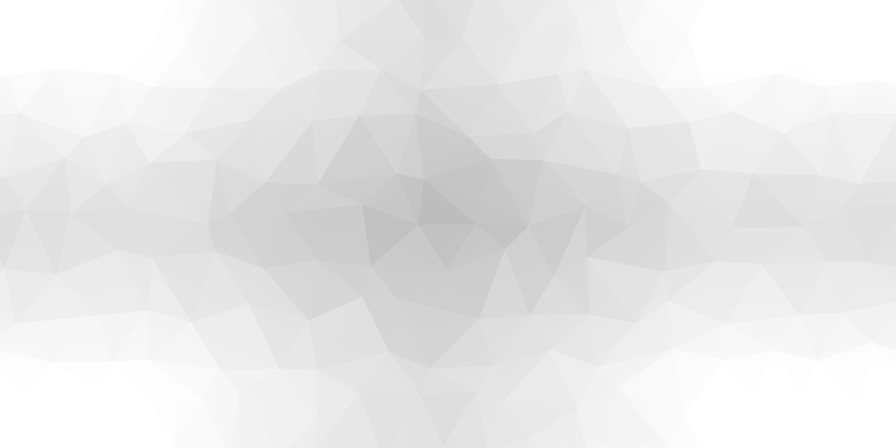
This background is drawn by a Shadertoy shader. Its source:

```glsl
const vec2 CELL = vec2(0.122, 0.103);   // mesh spacing, in canvas heights
const vec2 CENTER = vec2(0.965, 0.505); // darkest point
const vec2 REACH = vec2(0.62, 0.35);    // half widths of the two bands
const float BAND_DEPTH = 0.13;
const float JITTER = 0.62;
const float FACET_CONTRAST = 0.16;
const float FACET_FLATNESS = 0.8;

vec2 hash22(vec2 p) {
    vec3 q = fract(p.xyx * vec3(0.1031, 0.1030, 0.0973));
    q += dot(q, q.yzx + 33.33);
    return fract((q.xx + q.yz) * q.zy);
}

// Two crossing bands, each fading linearly from its axis
float bandShade(vec2 p) {
    vec2 bands = max(1.0 - abs(p - CENTER) / REACH, 0.0);
    return BAND_DEPTH * (bands.x + bands.y);
}

// Staggered grid point with random displacement
vec2 meshVertex(vec2 id) {
    vec2 stagger = vec2(0.5 * mod(id.y, 2.0), 0.0);
    vec2 offset = JITTER * (hash22(id + 41.0) - 0.5);
    return (id + stagger + offset) * CELL;
}

// Signed distance to the line a-b, negative on its left
float edgeDistance(vec2 p, vec2 a, vec2 b) {
    vec2 e = b - a;
    return dot(p - a, vec2(e.y, -e.x)) / length(e);
}

// Shade times coverage, and coverage, of one counterclockwise facet
vec2 facet(vec2 p, vec2 a, vec2 b, vec2 c, vec2 seed, float pixel) {
    float d = max(edgeDistance(p, a, b),
              max(edgeDistance(p, b, c), edgeDistance(p, c, a)));
    float coverage = clamp(0.5 - d / pixel, 0.0, 1.0);
    float variation = 1.0 + FACET_CONTRAST * (hash22(seed).x - 0.5);
    float flatShade = bandShade((a + b + c) / 3.0);
    float shade = mix(bandShade(p), flatShade, FACET_FLATNESS) * variation;
    return vec2(shade, 1.0) * coverage;
}

// Quad split in two along its shorter diagonal
vec2 meshCell(vec2 p, vec2 id, float pixel) {
    vec2 a = meshVertex(id);
    vec2 b = meshVertex(id + vec2(1.0, 0.0));
    vec2 c = meshVertex(id + vec2(1.0, 1.0));
    vec2 d = meshVertex(id + vec2(0.0, 1.0));
    vec2 seedA = id + 7.3;
    vec2 seedB = id + 91.7;
    if (distance(a, c) < distance(b, d)) {
        return facet(p, a, b, c, seedA, pixel) + facet(p, a, c, d, seedB, pixel);
    }
    return facet(p, a, b, d, seedA, pixel) + facet(p, b, c, d, seedB, pixel);
}

void mainImage(out vec4 fragColor, in vec2 fragCoord) {
    float pixel = 1.0 / iResolution.y;
    vec2 p = fragCoord * pixel;
    vec2 home = floor(p / CELL);

    // Blend the facets around this point; smooth shade fills any gap
    vec2 total = vec2(bandShade(p), 1.0) * 0.001;
    for (int y = -1; y <= 1; y++) {
        for (int x = -2; x <= 1; x++) {
            total += meshCell(p, home + vec2(x, y), pixel);
        }
    }
    fragColor = vec4(vec3(1.0 - total.x / total.y), 1.0);
}
```
